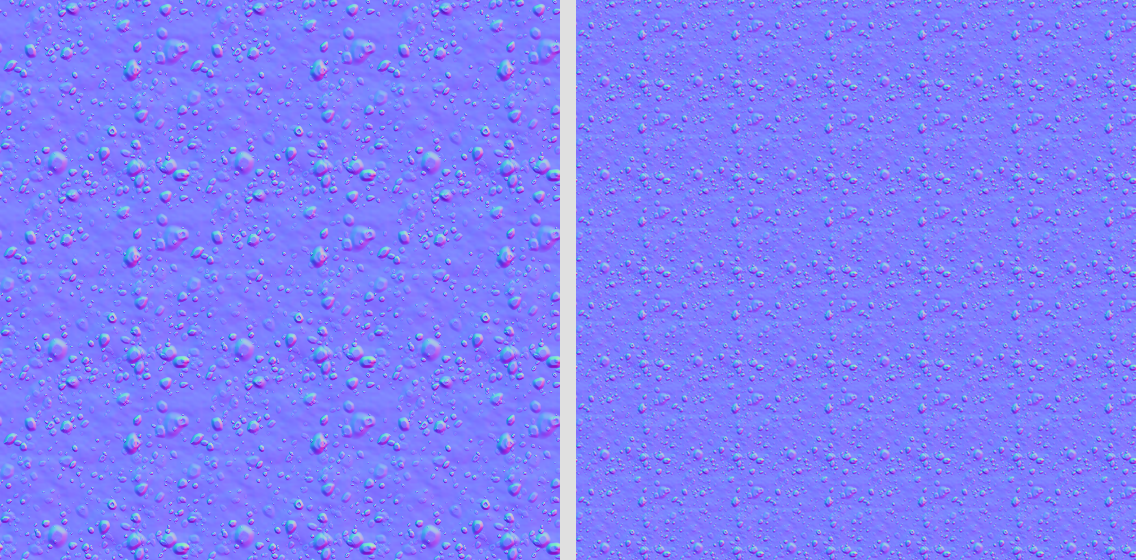
Left, the tile; right, the same tile 2 across and 2 down.
Write a three.js fragment shader that draws this texture map.

```glsl
// Tiling tangent-space normal map of pebbles and grit crowded over soft ground.
varying vec2 vUv;

const float REPEATS = 3.0;        // tiles across and down
const float SLOPE_STEP = 0.004;   // finite difference step, in tiles
const vec2 SLOPE_GAIN = vec2(0.85, 1.1);
const float LOW_RELIEF = 0.06;    // height of a buried stone over its radius
const float HIGH_RELIEF = 0.50;   // height of a proud stone over its radius
const float MIN_RADIUS = 0.18;    // stone radii, in cells
const float MAX_RADIUS = 0.46;
const float DENT_SHARE = 0.06;    // share of stones with a hollow top
const float TOP_TILT = 0.6;       // lean of the stone tops
const float GROUND_RELIEF = 0.06;
const vec2 GROUND_TILT = vec2(0.0, -0.015);
const float TAU = 6.2831853;

vec4 hash4(vec2 cell, float seed) {
  vec4 h = fract(vec4(cell.xyx, cell.y + seed) * vec4(0.1031, 0.1030, 0.0973, 0.1099) + seed * 0.137);
  h += dot(h, h.wzxy + 33.33);
  return fract((h.xxyz + h.yzzw) * h.zywx);
}

// Value noise that wraps after a whole number of cells
float wrapNoise(vec2 p, float period, float seed) {
  vec2 cell = floor(p);
  vec2 f = p - cell;
  f = f * f * f * (f * (f * 6.0 - 15.0) + 10.0);
  vec2 a = mod(cell, period);
  vec2 b = mod(cell + 1.0, period);
  float low = mix(hash4(a, seed).x, hash4(vec2(b.x, a.y), seed).x, f.x);
  float high = mix(hash4(vec2(a.x, b.y), seed).x, hash4(b, seed).x, f.x);
  return mix(low, high, f.y);
}

// Rounded irregular polygon: 0 at the centre, 1 on the outline
float stoneOutline(vec2 q, vec4 shape) {
  float sum = 0.0;
  for (int i = 0; i < 6; i++) {
    float k = float(i);
    float jitter = fract(shape.x * 7.0 + k * (0.37 + shape.y));
    float angle = (k + 0.35 * jitter) * TAU / 6.0;
    float side = dot(q, vec2(cos(angle), sin(angle))) / (0.78 + 0.24 * jitter);
    sum += pow(max(side, 0.0), 6.0);
  }
  return pow(sum, 1.0 / 6.0);
}

// Steep rim, domed and leaning top, sometimes a hollow
float stoneHeight(vec2 q, vec4 shape, float dentPick) {
  float d = stoneOutline(q, shape);
  float body = 1.0 - smoothstep(0.4, 1.0, d);
  float top = 0.75 + 0.3 * (1.0 - d * d) + TOP_TILT * dot(q, shape.zy - 0.5);
  float dent = step(1.0 - DENT_SHARE, dentPick) * (1.0 - smoothstep(0.15, 0.6, d));
  return body * top - 0.5 * dent;
}

// Turns and stretches a stone, most often along the rising diagonal
vec2 stoneFrame(vec2 q, vec4 look) {
  float angle = TAU * (0.125 + 0.6 * (look.z - 0.5) * abs(look.z - 0.5) * 2.0);
  float c = cos(angle);
  float s = sin(angle);
  q = vec2(c * q.x + s * q.y, c * q.y - s * q.x);
  return q * vec2(mix(0.8, 1.0, look.w), mix(1.3, 1.0, look.w));
}

// One size of stones, jittered on a wrapping grid and gathered in drifts
float stoneLayer(vec2 p, float cells, float density, float seed) {
  vec2 g = p * cells;
  vec2 home = floor(g);
  float height = 0.0;
  for (int y = -1; y <= 1; y++) {
    for (int x = -1; x <= 1; x++) {
      vec2 cell = home + vec2(float(x), float(y));
      vec2 id = mod(cell, cells);
      vec4 place = hash4(id, seed);
      float radius = mix(MIN_RADIUS, MAX_RADIUS, place.w);
      vec2 q = (g - cell - 0.1 - 0.8 * place.xy) / radius;
      if (dot(q, q) > 3.0) continue;
      float drift = wrapNoise(id / cells * 4.0, 4.0, 5.0);
      if (place.z > density * (0.4 + 1.2 * drift)) continue;
      vec4 shape = hash4(id, seed + 17.0);
      vec4 look = hash4(id, seed + 41.0);
      float relief = mix(LOW_RELIEF, HIGH_RELIEF, look.x * look.x);
      height = max(height, relief * radius / cells * stoneHeight(stoneFrame(q, look), shape, look.y));
    }
  }
  return height;
}

// Soft undulation with fine diagonal grain
float groundHeight(vec2 p) {
  vec2 sheared = vec2(p.x - p.y, p.x + 2.0 * p.y);
  float height = wrapNoise(p * 5.0, 5.0, 2.0) / 5.0;
  height += wrapNoise(p * 12.0, 12.0, 3.0) / 12.0;
  height += wrapNoise(sheared * 13.0, 13.0, 4.0) / 26.0;
  height += wrapNoise(p * 43.0, 43.0, 6.0) / 60.0;
  return GROUND_RELIEF * height;
}

// Smaller stones rest partly on larger ones
float pileUp(float a, float b) {
  return max(a, b) + 0.5 * min(a, b);
}

float surfaceHeight(vec2 p) {
  float height = stoneLayer(p, 6.0, 0.48, 11.0);
  height = pileUp(height, stoneLayer(p, 10.0, 0.55, 23.0));
  height = pileUp(height, stoneLayer(p, 17.0, 0.60, 31.0));
  height = pileUp(height, stoneLayer(p, 29.0, 0.34, 47.0));
  return height + groundHeight(p);
}

void main() {
  vec2 p = fract(vUv * REPEATS);
  vec2 e = vec2(SLOPE_STEP, 0.0);
  float here = surfaceHeight(p);
  vec2 slope = vec2(surfaceHeight(p + e.xy), surfaceHeight(p + e.yx)) - here;
  vec3 normal = normalize(vec3(GROUND_TILT - SLOPE_GAIN * slope / SLOPE_STEP, 1.0));
  gl_FragColor = vec4(normal * 0.5 + 0.5, 1.0);
}
```
